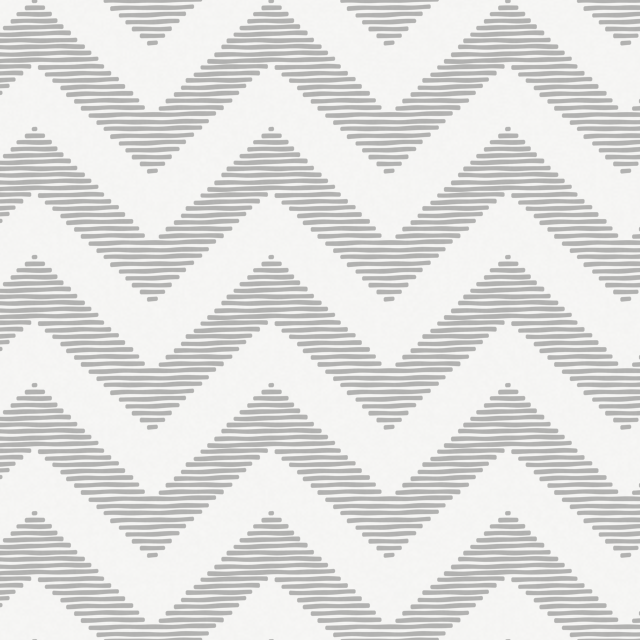
A Shadertoy shader for this pattern:

```glsl
// Stacked chevrons built from hand-drawn horizontal strokes on pale grained paper.
// Each zigzag is folded about its peak; every row is then one rounded bar between
// an inner and an outer edge, with small hashed changes of length, tilt and weight.

const float TAU = 6.2831853;
const vec3 PAPER = vec3(0.962, 0.961, 0.955);
const vec3 INK = vec3(0.695, 0.695, 0.690);

const vec2 PERIOD = vec2(0.3698, 0.2001);   // repeat across and down
const vec2 PEAK = vec2(0.0536, 0.0019);     // first peak, from the top left
const float ROWS = 26.0;                    // strokes in one chevron
const float NOTCH_ROW = 10.0;               // first row split below the peak
const float JOIN_ROW = 17.0;                // first row joined in the valley
const float PITCH = 0.01062;                // row spacing
const float ROW_BOW = 0.0038;               // tightens the upper rows
const float HALF_WEIGHT = 0.0035;           // half the stroke thickness
const float CORNER = 0.0027;                // rounding of the stroke ends
const float OUTER_START = 0.0052;           // half width of the top stroke
const float OUTER_STEP = 0.01055;           // growth of the outer edge per row
const float INNER_START = 0.0045;           // half width of the notch top
const float INNER_STEP = 0.0115;            // growth of the notch per row
const float END_JITTER = 0.0036;
const float TILT = 0.016;
const float WOBBLE = 0.0005;
const float GRAIN_CELLS = 300.0;
const float GRAIN_DEPTH = 0.016;

float hash(vec2 p) {
    return fract(sin(dot(p, vec2(127.1, 311.7))) * 43758.5453);
}

float valueNoise(vec2 p) {
    vec2 i = floor(p), f = fract(p);
    f = f * f * (3.0 - 2.0 * f);
    return mix(mix(hash(i), hash(i + vec2(1, 0)), f.x),
               mix(hash(i + vec2(0, 1)), hash(i + vec2(1, 1)), f.x), f.y);
}

// Signed distance to one row; x is measured from the peak, down from its top row.
float strokeDistance(float x, float down, float row) {
    float side = x < 0.0 ? -1.0 : 1.0;
    float folded = abs(x);

    // Stroke ends
    float outer = OUTER_START + OUTER_STEP * row;
    float inner = INNER_START + INNER_STEP * (row - NOTCH_ROW);
    float center = side * 0.5 * (inner + outer);
    outer += END_JITTER * (hash(vec2(row, side + 3.0)) - 0.5);
    inner += END_JITTER * (hash(vec2(row, side + 8.0)) - 0.5);
    if (row < NOTCH_ROW) {
        inner = -1.0;
        center = 0.0;
    } else if (row >= JOIN_ROW) {
        outer = 1.0;
        center = side * 0.5 * PERIOD.x;
    }

    // Hand-drawn centre line and weight
    float phase = TAU * hash(vec2(row, 21.0));
    float turn = TAU * x / PERIOD.x;
    float tilt = TILT * (0.3 + 1.4 * hash(vec2(row, 34.0)));
    float line = row * PITCH - ROW_BOW * sin(0.5 * TAU * row / (ROWS - 1.0));
    line += 0.0008 * (hash(vec2(row, 55.0)) - 0.5) - tilt * (x - center);
    line += WOBBLE * (sin(3.0 * turn + phase) + 0.5 * sin(7.0 * turn + 2.0 * phase));
    float weight = HALF_WEIGHT * (1.0 + 0.07 * sin(5.0 * turn + 3.0 * phase));

    // Rounded bar
    vec2 q = vec2(max(inner - folded, folded - outer), abs(down - line) - weight) + CORNER;
    return min(max(q.x, q.y), 0.0) + length(max(q, 0.0)) - CORNER;
}

float chevronDistance(vec2 p) {
    float x = mod(p.x - PEAK.x + 0.5 * PERIOD.x, PERIOD.x) - 0.5 * PERIOD.x;
    float top = mod(p.y - PEAK.y + PITCH, PERIOD.y) - PITCH;
    float nearest = 1.0;
    // A chevron is taller than its repeat, so two of them share each height
    for (int band = 0; band < 2; band++) {
        float down = top + float(band) * PERIOD.y;
        float firstRow = floor(down / PITCH) - 1.0;
        for (int i = 0; i < 4; i++) {
            float row = firstRow + float(i);
            if (row >= 0.0 && row < ROWS)
                nearest = min(nearest, strokeDistance(x, down, row));
        }
    }
    return nearest;
}

void mainImage(out vec4 fragColor, in vec2 fragCoord) {
    vec2 uv = fragCoord / iResolution.y;
    float pixel = 1.0 / iResolution.y;

    float distanceToInk = chevronDistance(vec2(uv.x, 1.0 - uv.y));
    float ink = 1.0 - smoothstep(-0.75 * pixel, 0.75 * pixel, distanceToInk);

    // Fine paper grain under both colours
    float grain = 0.6 * valueNoise(uv * GRAIN_CELLS) + 0.4 * valueNoise(uv * GRAIN_CELLS * 0.4 + 17.0);
    vec3 color = mix(PAPER, INK, ink) + GRAIN_DEPTH * (grain - 0.5);
    fragColor = vec4(color, 1.0);
}
```
